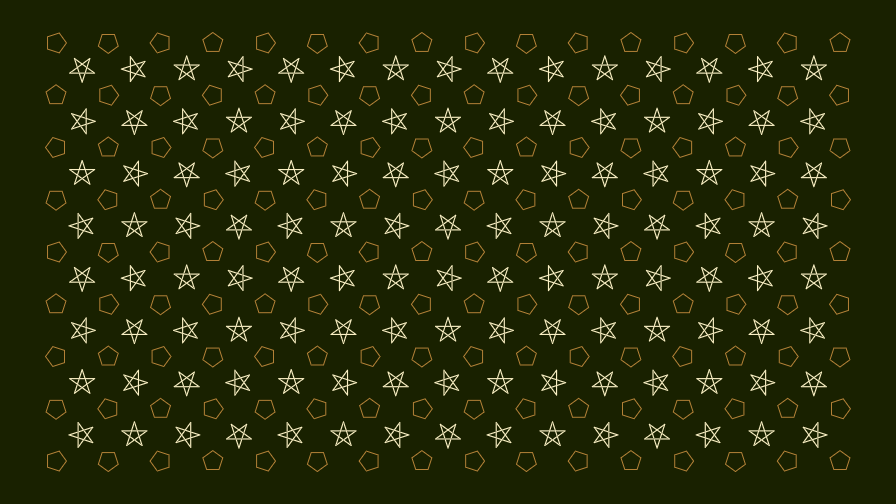
A Shadertoy shader for this pattern:

```glsl
// Outlined pentagons alternating with pentagrams, each turned a quarter more than its neighbour.
const vec3 GROUND = vec3(0.098, 0.129, 0.0);
const vec3 PENTAGON_COLOR = vec3(0.74, 0.53, 0.23);
const vec3 STAR_COLOR = vec3(0.98, 0.94, 0.77);
const vec2 PENTAGON_COUNT = vec2(16.0, 9.0);
const vec2 STAR_COUNT = vec2(15.0, 8.0);
const float SPACING = 0.1037;         // cell size, in canvas heights
const float PENTAGON_RADIUS = 0.2;    // the rest is in cells
const float STAR_RADIUS = 0.25;
const float PENTAGON_LINE = 0.018;
const float STAR_LINE = 0.022;
const float TAU = 6.2831853;
const float TURN_STEP = TAU / 4.0;    // clockwise turn per column

float segmentDistance(vec2 p, vec2 a, vec2 b) {
    vec2 ab = b - a;
    return length(p - a - ab * clamp(dot(p - a, ab) / dot(ab, ab), 0.0, 1.0));
}

vec2 corner(float k, float turn) {
    float angle = TAU * (0.25 + k / 5.0) - turn;
    return vec2(cos(angle), sin(angle));
}

// Joins every corner to the one "skip" further on: 1 is a pentagon, 2 a pentagram.
float fiveSidedDistance(vec2 p, float radius, float skip, float turn) {
    float d = 1e3;
    for (float k = 0.0; k < 5.0; k++) {
        d = min(d, segmentDistance(p, radius * corner(k, turn), radius * corner(k + skip, turn)));
    }
    return d;
}

// Share of a pixel covered by a line, also when the line is thinner than the pixel.
float lineCoverage(float d, float width, float pixel) {
    vec2 span = clamp(d + vec2(-0.5, 0.5) * pixel, -0.5 * width, 0.5 * width);
    return (span.y - span.x) / pixel;
}

// A centred grid of figures; uprightStep is the column-minus-row step that stands upright.
float figureGrid(vec2 p, vec2 count, float radius, float skip, float uprightStep, float width, float pixel) {
    vec2 q = p + 0.5 * count;
    vec2 cell = floor(q);
    if (any(lessThan(cell, vec2(0.0))) || any(greaterThanEqual(cell, count))) return 0.0;
    float rowFromTop = count.y - 1.0 - cell.y;
    float turn = TURN_STEP * (cell.x - rowFromTop - uprightStep);
    return lineCoverage(fiveSidedDistance(q - cell - 0.5, radius, skip, turn), width, pixel);
}

void mainImage(out vec4 fragColor, in vec2 fragCoord) {
    float pixel = 1.0 / (iResolution.y * SPACING);
    vec2 p = (fragCoord - 0.5 * iResolution.xy) * pixel;

    float pentagons = figureGrid(p, PENTAGON_COUNT, PENTAGON_RADIUS, 1.0, 3.0, PENTAGON_LINE, pixel);
    float stars = figureGrid(p, STAR_COUNT, STAR_RADIUS, 2.0, 2.0, STAR_LINE, pixel);

    vec3 color = mix(GROUND, PENTAGON_COLOR, pentagons);
    color = mix(color, STAR_COLOR, stars);
    fragColor = vec4(color, 1.0);
}
```
